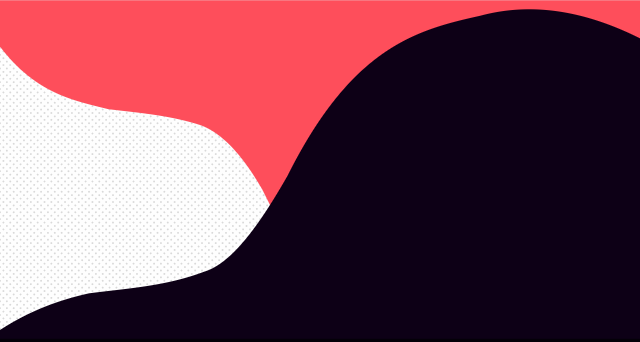
A WebGL 2 fragment shader for this background:

```glsl
#version 300 es
precision highp float;

uniform vec2 u_resolution;
out vec4 fragColor;

// Cubic height curve from a to b with the given end slopes
float hermite(float x, vec2 a, vec2 b, float slopeA, float slopeB) {
    float w = b.x - a.x;
    float t = (x - a.x) / w;
    float s = 1.0 - t;
    return s * s * ((1.0 + 2.0 * t) * a.y + t * w * slopeA)
         + t * t * ((1.0 + 2.0 * s) * b.y - s * w * slopeB);
}

// Upper rim of the dark hill, measured down from the top
float hillRim(float x) {
    vec2 a = vec2(0.1393, 0.4583), b = vec2(0.319, 0.4245);
    vec2 c = vec2(0.4492, 0.2747), d = vec2(0.75, 0.0247);
    if (x < a.x) return hermite(x, vec2(0.0, 0.5156), a, -0.65, -0.22);
    if (x < b.x) return hermite(x, a, b, -0.13, -0.38);
    if (x < c.x) return hermite(x, b, c, -0.3, -1.75);
    if (x < d.x) return hermite(x, c, d, -2.0, -0.22);
    return hermite(x, d, vec2(1.0, 0.0599), -0.27, 0.5);
}

// Lower rim of the coral wave
float waveRim(float x) {
    vec2 a = vec2(0.1693, 0.1706), b = vec2(0.3125, 0.1953);
    vec2 c = vec2(0.4102, 0.2969);
    if (x < a.x) return hermite(x, vec2(0.0, 0.0729), a, 1.3, 0.25);
    if (x < b.x) return hermite(x, a, b, 0.12, 0.32);
    if (x < c.x) return hermite(x, b, c, 0.35, 1.75);
    return c.y + 2.0 * (x - c.x);
}

// Antialiased coverage where the field is positive
float coverage(float field) {
    float width = length(vec2(dFdx(field), dFdy(field)));
    return clamp(0.5 + field / max(width, 1e-6), 0.0, 1.0);
}

// Staggered lattice of small round dots
float dotPattern(vec2 p, float pixel) {
    float period = 0.0107;
    vec2 q = p / period;
    float nearest = min(length(fract(q) - 0.5), length(fract(q + 0.5) - 0.5));
    return clamp(0.5 + (0.0014 - nearest * period) / pixel, 0.0, 1.0);
}

void main() {
    // Canvas widths, with y running down from the top edge
    vec2 p = vec2(gl_FragCoord.x, u_resolution.y - gl_FragCoord.y) / u_resolution.x;
    float pixel = 1.0 / u_resolution.x;
    float bottom = u_resolution.y / u_resolution.x;

    // Dotted paper
    vec3 color = mix(vec3(0.995), vec3(0.85), dotPattern(p, pixel));

    // Coral wave with a pale hairline along the top
    vec3 coral = mix(vec3(0.97, 0.48, 0.52), vec3(0.995, 0.305, 0.355),
                     clamp(0.5 + (p.y - 0.0014) / pixel, 0.0, 1.0));
    color = mix(color, coral, coverage(waveRim(p.x) - p.y));

    // Dark hill with a deeper strip at its foot
    vec3 dark = mix(vec3(0.05, 0.0, 0.085), vec3(0.015, 0.0, 0.03),
                    clamp(0.5 + (p.y - bottom + 0.005) / pixel, 0.0, 1.0));
    color = mix(color, dark, coverage(p.y - hillRim(p.x)));

    fragColor = vec4(color, 1.0);
}
```
